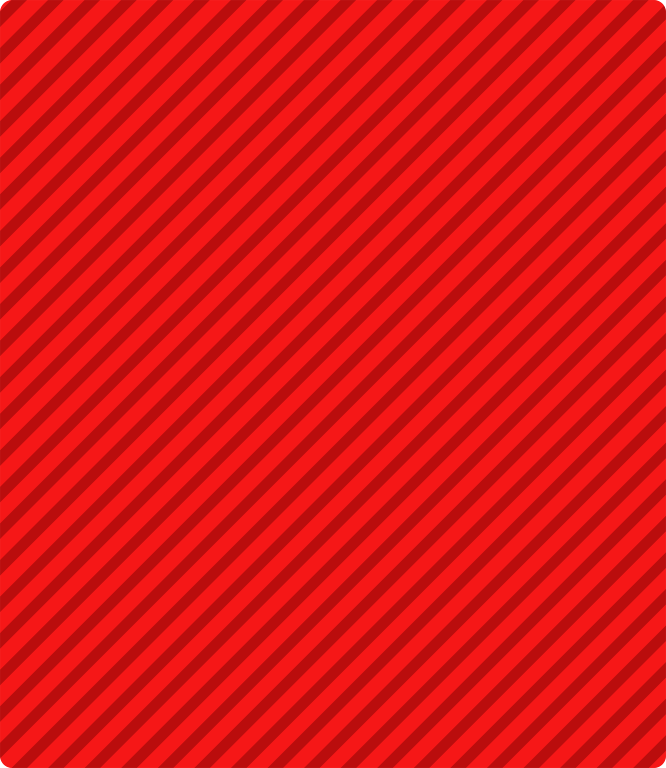
Reproduce this pattern procedurally as a WebGL 1 fragment shader.

```glsl
precision highp float;
// Diagonal candy stripes: dark red bands on bright red, rising to the right at
// 45 degrees, on a panel with small rounded corners over white.
// Bands come from a repeated signed distance; lengths are in canvas heights.

uniform vec2 u_resolution;

#define REPEATS_DOWN 21.0
#define BAND_SHARE 0.425
#define BAND_CENTER 0.526
#define CORNER_RADIUS 0.016
#define BRIGHT_RED vec3(0.965, 0.09, 0.09)
#define DARK_RED vec3(0.73, 0.05, 0.05)
#define BACKDROP vec3(1.0)

// Signed distance to the nearest band, negative inside it.
float bandDistance(vec2 p) {
  float phase = (p.x + 1.0 - p.y) * REPEATS_DOWN;
  float offset = abs(fract(phase - BAND_CENTER + 0.5) - 0.5);
  return (offset - 0.5 * BAND_SHARE) / (REPEATS_DOWN * sqrt(2.0));
}

float roundedBoxDistance(vec2 p, vec2 halfSize, float radius) {
  vec2 q = abs(p) - halfSize + radius;
  return length(max(q, 0.0)) + min(max(q.x, q.y), 0.0) - radius;
}

// Coverage of a shape, smoothed over about one pixel.
float coverage(float dist, float pixel) {
  return 1.0 - smoothstep(-0.6 * pixel, 0.6 * pixel, dist);
}

void main() {
  float pixel = 1.0 / u_resolution.y;
  vec2 p = gl_FragCoord.xy * pixel;
  vec2 halfSize = 0.5 * u_resolution * pixel;

  // Stripes
  vec3 color = mix(BRIGHT_RED, DARK_RED, coverage(bandDistance(p), pixel));

  // Rounded panel
  float panel = roundedBoxDistance(p - halfSize, halfSize, CORNER_RADIUS);
  color = mix(BACKDROP, color, coverage(panel, pixel));

  gl_FragColor = vec4(color, 1.0);
}
```
